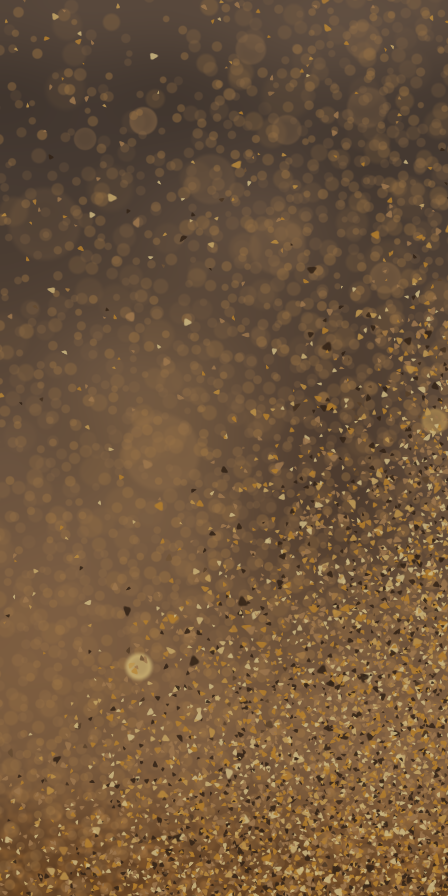
This background is drawn by a Shadertoy shader. Its source:

```glsl
const vec3 CREAM = vec3(0.79, 0.71, 0.50);
const vec3 GOLD = vec3(0.70, 0.49, 0.17);
const vec3 TAN = vec3(0.61, 0.46, 0.30);
const vec3 UMBER = vec3(0.20, 0.14, 0.09);

float hash(vec2 p) {
    return fract(sin(dot(p, vec2(127.1, 311.7))) * 43758.5453);
}

float noise(vec2 p) {
    vec2 i = floor(p), f = fract(p);
    f = f * f * (3.0 - 2.0 * f);
    return mix(mix(hash(i), hash(i + vec2(1, 0)), f.x),
               mix(hash(i + vec2(0, 1)), hash(i + vec2(1, 1)), f.x), f.y);
}

mat2 rotation(float a) {
    return mat2(cos(a), sin(a), -sin(a), cos(a));
}

float glow(vec2 p, vec2 centre, vec2 size) {
    vec2 q = (p - centre) / size;
    return exp(-dot(q, q));
}

// Depth below the diagonal front of the glitter cloud
float cloudDepth(vec2 p) {
    return 0.25 + 1.35 * p.x - p.y;
}

// Smoky vertical gradient with warm and dark patches
vec3 backdrop(vec2 p) {
    vec3 col = mix(vec3(0.41, 0.27, 0.14), vec3(0.47, 0.35, 0.24), smoothstep(0.0, 0.35, p.y));
    col = mix(col, vec3(0.37, 0.29, 0.225), smoothstep(0.35, 1.05, p.y));
    col = mix(col, vec3(0.265, 0.22, 0.19), smoothstep(0.95, 1.72, p.y));
    col = mix(col, vec3(0.33, 0.27, 0.225), smoothstep(1.75, 2.0, p.y));
    col += vec3(0.11, 0.08, 0.04) * glow(p, vec2(0.36, 1.03), vec2(0.20, 0.25));
    col += vec3(0.07, 0.05, 0.03) * glow(p, vec2(0.0, 0.65), vec2(0.22, 0.30));
    col += vec3(0.08, 0.06, 0.04) * glow(p, vec2(0.55, 1.48), vec2(0.24, 0.15));
    col += vec3(0.05, 0.04, 0.03) * glow(p, vec2(0.75, 1.88), vec2(0.25, 0.16));
    col -= vec3(0.06, 0.05, 0.035) * glow(p, vec2(0.72, 0.90), vec2(0.22, 0.28));
    return col * (0.94 + 0.12 * noise(p * 5.0));
}

// Lens disc with a faint brighter rim
float disc(vec2 p, vec2 centre, float radius, float soft) {
    float d = length(p - centre) / radius;
    return smoothstep(1.0 + soft, 1.0 - soft, d) * (0.8 + 0.2 * smoothstep(0.4, 1.0, d));
}

// One jittered spot per cell: x is its mask, y its random shade
vec2 scatter(vec2 p, float count, float seed, float radius, float soft, float stretch, vec2 reach) {
    mat2 turn = rotation(seed * 0.7);
    vec2 q = turn * p * count + seed * 3.7;
    vec2 id = floor(q), key = id + seed * 17.3;
    float r = radius * mix(0.55, 1.0, hash(key + 2.1));
    vec2 offset = (vec2(hash(key + 4.3), hash(key + 6.7)) - 0.5) * (1.0 - 2.4 * r);
    vec2 centre = (id + 0.5 + offset - seed * 3.7) * turn / count;
    float density = 0.012 + 0.85 * smoothstep(reach.x, reach.y, cloudDepth(centre));
    vec2 v = rotation(6.283 * hash(key + 8.9)) * (fract(q) - 0.5 - offset);
    v.y *= 1.0 + stretch * hash(key + 11.2);
    float facets = 1.0 + 0.2 * stretch * cos(3.0 * atan(v.y, v.x) + seed);
    float edge = max(soft, 1.2 * count / (iResolution.x * r));
    float mask = smoothstep(1.0 + edge * 0.5, 1.0 - edge, length(v) * facets / r);
    return vec2(mask * step(hash(key), density), hash(key + 13.5));
}

vec3 flakeColour(float shade) {
    vec3 col = mix(UMBER, TAN, smoothstep(0.13, 0.22, shade));
    col = mix(col, GOLD, smoothstep(0.42, 0.52, shade));
    return mix(col, CREAM, smoothstep(0.62, 0.9, shade));
}

void mainImage(out vec4 fragColor, in vec2 fragCoord) {
    vec2 p = fragCoord / iResolution.x;
    p.y *= 2.0 * iResolution.x / iResolution.y;
    vec3 col = backdrop(p);

    // Leading lens discs: centre, radius, opacity
    const vec4 DISCS[11] = vec4[11](
        vec4(0.36, 0.99, 0.085, 0.30), vec4(0.32, 1.73, 0.031, 0.45),
        vec4(0.56, 1.89, 0.034, 0.28), vec4(0.64, 1.71, 0.033, 0.28),
        vec4(0.81, 1.91, 0.040, 0.25), vec4(0.82, 1.76, 0.045, 0.25),
        vec4(0.62, 1.45, 0.062, 0.22), vec4(0.47, 1.60, 0.055, 0.18),
        vec4(0.10, 1.50, 0.080, 0.15), vec4(0.86, 1.38, 0.035, 0.35),
        vec4(0.19, 1.69, 0.025, 0.30));
    for (int i = 0; i < 11; i++) {
        vec4 d = DISCS[i];
        col = mix(col, TAN, d.w * disc(p, d.xy, d.z, 0.1));
    }

    // Blurred bokeh, from broad and faint to small and clear
    for (int i = 0; i < 7; i++) {
        float k = float(i);
        vec2 spot = scatter(p, 5.0 + 3.2 * k, 21.0 + k, 0.32, 0.25, 0.0, vec2(-2.4, 0.6));
        col = mix(col, mix(TAN, GOLD, 0.3 * spot.y), spot.x * (0.09 + 0.035 * k) * (0.5 + spot.y));
    }

    // Golden dust along the floor
    float dust = noise(p * 45.0) * noise(p * 90.0 + 7.0);
    col += vec3(0.20, 0.13, 0.04) * (dust - 0.2) * smoothstep(0.45, 0.0, p.y);

    // Bright lights within the haze
    col = mix(col, vec3(0.80, 0.70, 0.45), 0.9 * disc(p, vec2(0.31, 0.512), 0.029, 0.25));
    col = mix(col, vec3(0.71, 0.57, 0.33), 0.7 * disc(p, vec2(0.97, 1.06), 0.028, 0.2));

    // Sharp glitter flakes
    for (int i = 0; i < 8; i++) {
        float k = float(i);
        vec2 flake = scatter(p, 22.0 + 4.0 * k, 1.0 + k, 0.27, 0.35, 0.9, vec2(-0.2, 1.25));
        col = mix(col, flakeColour(flake.y), 0.88 * flake.x);
    }
    fragColor = vec4(clamp(col, 0.0, 1.0), 1.0);
}
```
